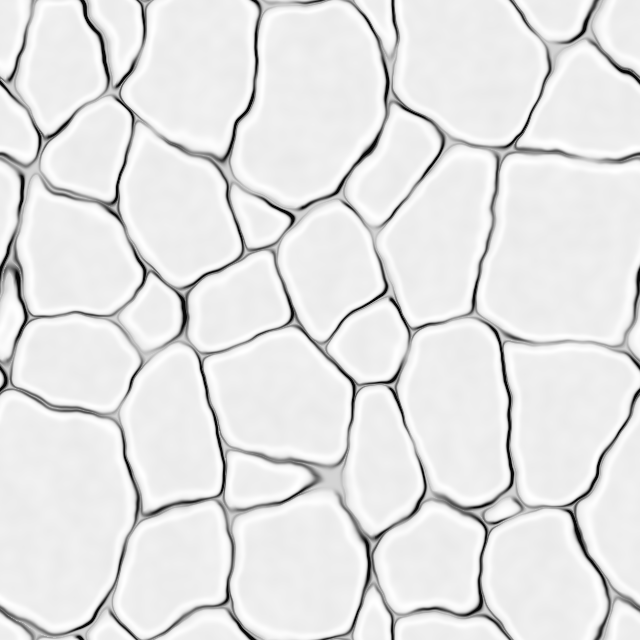
A Shadertoy shader for this texture map:

```glsl
const vec2 GRID = vec2(5, 4); // stones per canvas side, slightly upright

vec3 hash3(vec2 p) {
    vec3 q = fract(p.xyx * vec3(0.1031, 0.1030, 0.0973));
    q += dot(q, q.yxz + 33.33);
    return fract((q.xxy + q.yzz) * q.zyx);
}

float cornerSlope(vec2 corner, vec2 offset, float period) {
    float angle = 6.2832 * hash3(mod(corner, period) + period).x;
    return dot(vec2(cos(angle), sin(angle)), offset);
}

// Gradient noise that repeats after a whole period
float noise(vec2 p, float period) {
    vec2 i = floor(p), f = p - i;
    vec2 u = f * f * f * (f * (f * 6.0 - 15.0) + 10.0);
    vec2 e = vec2(0, 1);
    return mix(mix(cornerSlope(i, f, period), cornerSlope(i + e.yx, f - e.yx, period), u.x),
               mix(cornerSlope(i + e, f - e, period), cornerSlope(i + 1.0, f - 1.0, period), u.x), u.y);
}

vec2 noise2(vec2 uv, float period) {
    return vec2(noise(uv * period, period), noise(uv * period + 4.5, period));
}

// Centre and weight: kind 0 is a large stone, kind 1 a small filler
vec3 stoneSite(vec2 cell, int kind) {
    vec3 h = hash3(mod(cell, GRID) + vec2(17, 31) * float(kind) + 3.0);
    if (kind == 0) return vec3(cell + 0.5 + 0.7 * (h.xy - 0.5), 0.36 * h.z * h.z);
    float weight = h.z < 0.7 ? -0.04 - 0.2 * h.z : -9.0;
    return vec3(cell + 0.3 * (h.xy - 0.5), weight);
}

// Outward direction (xy) and rounded distance (z, in fifths of the canvas)
// to the weighted Voronoi border
vec3 stoneBorder(vec2 p) {
    vec2 base = floor(p);
    vec3 own = vec3(0);
    float nearest = 1e5;
    for (int n = 0; n < 50; n++) {
        vec3 s = stoneSite(base + vec2(n % 5, n / 5 % 5) - 2.0, n / 25);
        float power = dot(p - s.xy, p - s.xy) - s.z;
        if (power < nearest) { nearest = power; own = s; }
    }
    float sum = 1e-20;
    vec2 outward = vec2(0);
    for (int n = 0; n < 50; n++) {
        vec3 s = stoneSite(base + vec2(n % 5, n / 5 % 5) - 2.0, n / 25);
        vec2 slope = (s.xy - own.xy) * GRID / 5.0;
        float steepness = length(slope);
        if (steepness < 1e-4) continue;
        float power = dot(p - s.xy, p - s.xy) - s.z;
        float near = exp(-(power - nearest) / (2.0 * steepness) / 0.032);
        sum += near;
        outward += near * slope / steepness;
    }
    return vec3(outward / sum, -0.032 * log(sum));
}

void mainImage(out vec4 fragColor, in vec2 fragCoord) {
    vec2 uv = fragCoord / iResolution.y;

    // Uneven stone sizes, bends and chipped outlines
    vec2 warp = 0.26 * noise2(uv, 3.0) + 0.11 * noise2(uv, 10.0)
              + 0.035 * noise2(uv, 25.0) + 0.008 * noise2(uv, 60.0);
    vec3 border = stoneBorder((uv + warp / 5.0) * GRID);

    // Joint width and darkness wander along the seams
    float width = 0.007 + 0.038 * max(noise(uv * 9.0 + 2.3, 9.0), 0.0);
    float edge = border.z - width;
    float depth = clamp(0.8 + 1.3 * noise(uv * 15.0 + 5.7, 15.0), 0.1, 1.1);

    // The crevice hugs the right and lower sides and is deepest in upright joints
    float side = clamp(3.0 * dot(border.xy, vec2(0.95, -0.3)), -1.0, 1.0);
    depth *= clamp(0.5 + 0.5 * side * max(border.z, 0.0) / 0.015, 0.04, 1.0);
    depth *= mix(0.8, 1.25, abs(border.x));

    // Faintly mottled faces with a bright rim
    float shade = 0.932 + 0.014 * noise(uv * vec2(20, 10), 60.0) + 0.018 * noise(uv * 38.0, 38.0);
    shade += 0.055 * exp(-pow((edge - 0.055) / 0.028, 2.0));

    // Grey mortar, then the dark crevice
    shade = mix(shade, 0.83, smoothstep(0.02, -0.015, edge));
    shade -= depth * exp(-pow(edge / 0.0155, 2.0));

    fragColor = vec4(vec3(clamp(shade, 0.03, 1.0)), 1);
}
```
